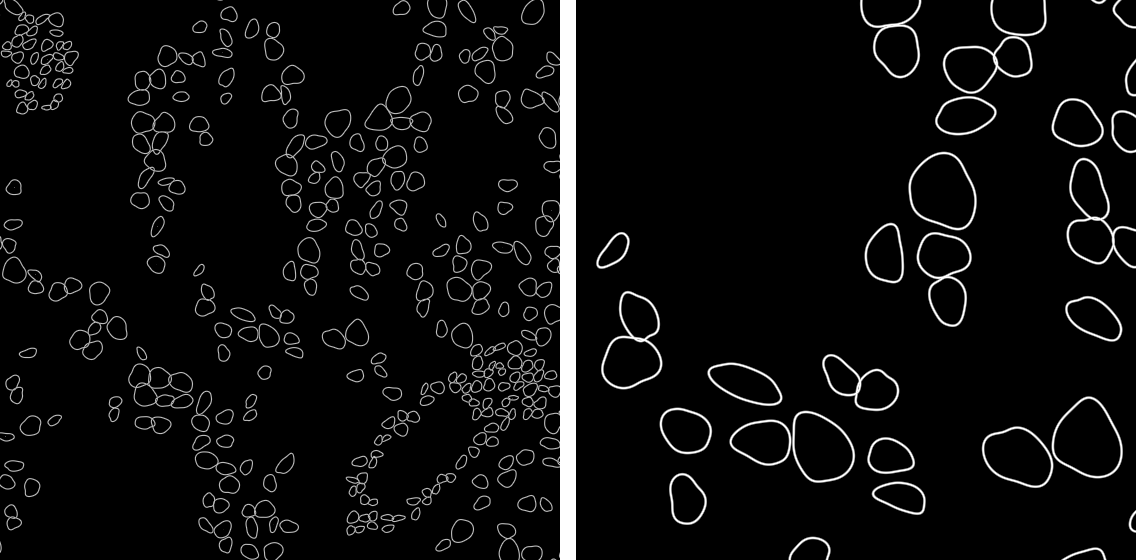
Left, the full canvas; right, a detail of the centre.
A WebGL 1 fragment shader for this pattern:

```glsl
precision highp float;
// Thin pale outlines of rounded, irregular grains scattered on black.
// Two jittered grids are drawn: sparse large grains, thinned by noise, and
// crowded small grains in a corner patch and around a hollow, tilted leaf.

uniform vec2 u_resolution;

vec3 hash3(vec2 p) {
  vec3 q = fract(p.xyx * vec3(0.1031, 0.1030, 0.0973));
  q += dot(q, q.yxz + 33.33);
  return fract((q.xxy + q.yzz) * q.zyx);
}

float valueNoise(vec2 p) {
  vec2 i = floor(p), f = fract(p);
  f = f * f * (3.0 - 2.0 * f);
  float low = mix(hash3(i).x, hash3(i + vec2(1.0, 0.0)).x, f.x);
  float high = mix(hash3(i + vec2(0.0, 1.0)).x, hash3(i + 1.0).x, f.x);
  return mix(low, high, f.y);
}

mat2 rotation(float a) {
  return mat2(cos(a), -sin(a), sin(a), cos(a));
}

// x: distance to the crowded zones, y: the same with the leaf filled in
vec2 zoneDistances(vec2 p) {
  float head = length((p - vec2(0.905, 0.315)) * vec2(1.0, 1.15)) - 0.088;
  float corner = (length((p - vec2(0.068, 0.89)) / vec2(0.06, 0.095)) - 1.0) * 0.06;
  vec2 leaf = rotation(0.8) * (p - vec2(0.77, 0.205));
  float rim = (length(leaf / vec2(0.18, 0.07)) - 1.0) * 0.07;
  float solid = min(head, corner);
  return vec2(min(solid, abs(rim) - 0.014), min(solid, rim - 0.014));
}

// Centre of the grain in a grid cell; z is 1 where the grain exists
vec3 grain(vec2 cell, float count, bool crowded) {
  vec3 h = hash3(cell + count);
  vec2 centre = (cell + 0.5 + 0.55 * (h.xy - 0.5)) / count;
  vec2 zone = zoneDistances(centre);
  float share = 0.72 * smoothstep(0.25, 0.7, valueNoise(centre * 7.0 + 3.0));
  float kept = crowded ? step(zone.x, 0.0) * step(h.z, 0.92)
                       : step(0.016, zone.y) * step(h.z, share);
  return vec3(centre, kept);
}

// Bent, wobbly ellipse: zero on its edge
float blob(vec2 p, vec2 axes, vec3 h) {
  vec2 q = p / axes + 1e-5;
  q.y += 0.5 * (h.x - 0.5) * q.x * q.x;
  float t = atan(q.y, q.x);
  float wobble = 0.09 * sin(2.0 * t + 6.28 * h.y) + 0.07 * sin(3.0 * t + 6.28 * h.z)
               + 0.025 * sin(5.0 * t + 9.0 * h.x);
  return length(q) - 1.0 - wobble;
}

float blobDistance(vec2 p, vec2 axes, vec3 h) {
  float e = 0.0005;
  float f = blob(p, axes, h);
  vec2 slope = vec2(blob(p + vec2(e, 0.0), axes, h), blob(p + vec2(0.0, e), axes, h)) - f;
  return abs(f) * e / max(length(slope), 1e-5);
}

// Distance to the nearest outline in one grid of grains
float outlines(vec2 p, float count, bool crowded) {
  float nearest = 1.0;
  for (int j = -1; j <= 1; j++) {
    for (int i = -1; i <= 1; i++) {
      vec2 cell = floor(p * count) + vec2(float(i), float(j));
      vec3 g = grain(cell, count, crowded);
      if (g.z < 0.5 || length(p - g.xy) * count > 1.0) continue;

      // Room left by the neighbours limits the size
      float gap = 2.0;
      for (int v = -1; v <= 1; v++) {
        for (int u = -1; u <= 1; u++) {
          vec3 other = grain(cell + vec2(float(u), float(v)), count, crowded);
          if (other.z > 0.5 && (u != 0 || v != 0))
            gap = min(gap, length(other.xy - g.xy) * count);
        }
      }

      vec3 h = hash3(cell + count + 57.0);
      float radius = min(mix(crowded ? 0.42 : 0.3, 0.62, h.x), 0.58 * gap) / count;
      float stretch = (crowded ? 1.15 : 1.0) + 1.1 * h.y * h.y;
      float angle = crowded ? 0.5 + 1.6 * (h.z - 0.5) : 6.28 * h.z;
      vec2 local = rotation(angle) * (p - g.xy);
      vec3 shape = hash3(cell + count + 113.0);
      nearest = min(nearest, blobDistance(local, vec2(radius, radius / stretch), shape));
    }
  }
  return nearest;
}

void main() {
  vec2 p = gl_FragCoord.xy / u_resolution;
  float pixel = 1.0 / min(u_resolution.x, u_resolution.y);
  float d = min(outlines(p, 26.0, false), outlines(p, 44.0, true));

  // Hairline with soft edges
  float line = clamp((0.00067 + 0.7 * pixel - d) / (1.4 * pixel), 0.0, 1.0);
  gl_FragColor = vec4(vec3(line), 1.0);
}
```
